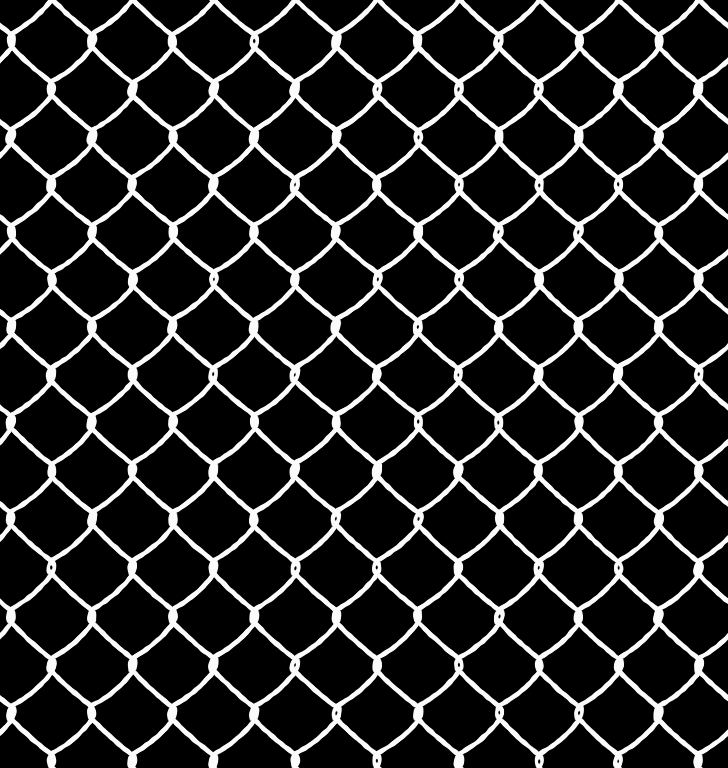
A Shadertoy shader for this pattern:

```glsl
// Chain-link fence: white wire on black, 9 by 8 staggered diamonds.
// Each knot of a wrapped lattice draws an oval twist and two sagging wires
// to its right; hashes, a slow bulge and wrapped noise vary the mesh.

#define REPEATS vec2(9.0, 8.0)       // diamonds across and down
#define ORIGIN vec2(0.272, 0.146)    // lattice shift, in half diamonds
#define HALF_WIRE 0.050              // lengths below: half diamond height = 1
#define KNOT_SIZE vec2(0.100, 0.180)
#define HOLE_SIZE vec2(0.020, 0.036)
#define KNOT_REACH 0.148             // height at which wires join a knot
#define SAG_RISING 0.060
#define SAG_FALLING 0.020
#define BULGE 0.058                  // slow stretch of the whole mesh
#define JITTER 0.022
#define ROUGHNESS 0.018
#define WIRE_COLOR vec3(0.985)

const float PI = 3.14159;
const vec2 STEP = vec2(0.84375, 1.0); // spacing of neighbouring lattice lines

vec2 hash2(vec2 p) {
    vec3 h = fract(vec3(p.xyx) * vec3(0.1031, 0.1030, 0.0973));
    h += dot(h, h.yzx + 33.33);
    return fract((h.xx + h.yz) * h.zy);
}

float gradientDot(vec2 corner, vec2 offset, vec2 period) {
    float angle = 2.0 * PI * hash2(mod(corner, period) + 17.0).x;
    return dot(vec2(cos(angle), sin(angle)), offset);
}

// Gradient noise that wraps after a whole period.
float wrappedNoise(vec2 p, vec2 period) {
    vec2 i = floor(p), f = fract(p), e = vec2(1.0, 0.0);
    vec2 u = f * f * f * (f * (f * 6.0 - 15.0) + 10.0);
    float low = mix(gradientDot(i, f, period),
                    gradientDot(i + e, f - e, period), u.x);
    float high = mix(gradientDot(i + e.yx, f - e.yx, period),
                     gradientDot(i + 1.0, f - 1.0, period), u.x);
    return mix(low, high, u.y);
}

// Periodic hump, strongest near the middle of the canvas.
vec2 hump(vec2 uv) {
    vec2 s = sin(PI * (uv - vec2(0.12, -0.04)));
    s *= s;
    return s * s;
}

vec2 knotCenter(vec2 k) {
    vec2 lattice = 2.0 * REPEATS;
    vec2 jitter = hash2(mod(k, lattice)) - 0.5;
    return k * STEP + BULGE * hump((k + ORIGIN) / lattice) + JITTER * jitter;
}

float ellipse(vec2 p, vec2 radii) {
    return (length(p / radii) - 1.0) * radii.x;
}

// Capsule with a parabolic sag to the right of its direction.
float wire(vec2 p, vec2 a, vec2 b, float sag) {
    vec2 d = b - a;
    float t = clamp(dot(p - a, d) / dot(d, d), 0.0, 1.0);
    vec2 side = vec2(d.y, -d.x) / length(d);
    return length(p - a - d * t - side * sag * 4.0 * t * (1.0 - t)) - HALF_WIRE;
}

// Oval twist, slightly tilted; some show a pinhole between the wires.
float knot(vec2 p, vec2 k) {
    vec2 lattice = 2.0 * REPEATS;
    vec2 random = hash2(mod(k, lattice) + 51.0);
    p.x -= p.y * (0.08 + 0.2 * (random.y - 0.5));
    float d = ellipse(p, KNOT_SIZE * (0.94 + 0.12 * random.y));
    float openness = 0.06 + 0.55 * hump((k + ORIGIN) / lattice).x;
    if (random.x < openness) d = max(d, -ellipse(p, HOLE_SIZE));
    return d;
}

float fence(vec2 q) {
    vec2 p = q * STEP, base = floor(q);
    float d = 1.0;
    for (int y = -1; y <= 2; y++)
    for (int x = -1; x <= 1; x++) {
        vec2 k = base + vec2(x, y);
        if (mod(k.x + k.y, 2.0) < 0.5) continue; // knots are staggered
        vec2 here = knotCenter(k);
        vec2 above = knotCenter(k + 1.0);
        vec2 below = knotCenter(k + vec2(1.0, -1.0));
        vec2 join = vec2(0.0, KNOT_REACH), shift = vec2(0.025, 0.0);
        d = min(d, knot(p - here, k));
        d = min(d, wire(p, here + join, above - join, SAG_RISING));
        d = min(d, wire(p, here - join + shift, below + join - shift, SAG_FALLING));
    }
    return d;
}

void mainImage(out vec4 fragColor, in vec2 fragCoord) {
    vec2 uv = fragCoord / iResolution.xy;
    float d = fence(uv * 2.0 * REPEATS - ORIGIN);

    // Slightly uneven wire edges
    vec2 grain = REPEATS * 12.0;
    d += ROUGHNESS * wrappedNoise(uv * grain, grain);

    float pixel = 2.0 * REPEATS.y / iResolution.y;
    float cover = 1.0 - smoothstep(-0.6 * pixel, 0.6 * pixel, d);
    fragColor = vec4(WIRE_COLOR * cover, 1.0);
}
```
